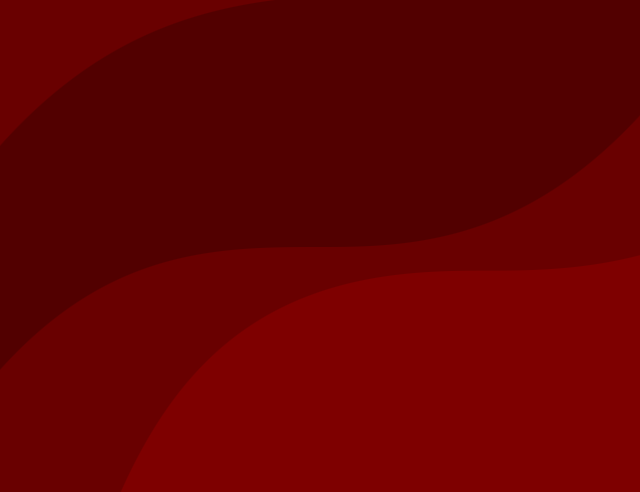
Write a Shadertoy shader that draws this background.

```glsl
// Flat dark red background of three sweeping S-shaped wave edges.

const vec3 DEEP_RED   = vec3(0.32, 0.0, 0.0);
const vec3 MIDDLE_RED = vec3(0.41, 0.0, 0.0);
const vec3 BRIGHT_RED = vec3(0.495, 0.0, 0.0);

// Point where each wave levels off, in fractions of the canvas
const vec2 TOP_REST    = vec2(0.703, 1.0137);
const vec2 MIDDLE_REST = vec2(0.5013, 0.498);
const vec2 BOTTOM_REST = vec2(0.768, 0.450);

// Arms of each wave: horizontal reach, vertical travel, exponent
const vec3 TOP_FALL    = vec3(0.703, 0.310, 3.3);
const vec3 TOP_RISE    = vec3(0.499, 0.268, 2.62);
const vec3 MIDDLE_FALL = vec3(0.501, 0.249, 2.9);
const vec3 MIDDLE_RISE = vec3(0.499, 0.268, 2.62);
const vec3 BOTTOM_FALL = vec3(0.579, 0.339, 2.7);
const vec3 BOTTOM_RISE = vec3(0.232, 0.0314, 2.5);

// Extra plunge at the far left of the bottom wave
const vec3 BOTTOM_PLUNGE = vec3(0.579, 0.110, 7.0);

float arm(float offset, vec3 shape) {
    return shape.y * pow(max(offset, 0.0) / shape.x, shape.z);
}

// Height of a wave that falls to the left and rises to the right of its rest point
float waveHeight(float x, vec2 rest, vec3 fall, vec3 rise) {
    float offset = x - rest.x;
    return rest.y - arm(-offset, fall) + arm(offset, rise);
}

// Smooth coverage of the area where the signed height is positive
float coverage(float height) {
    return clamp(0.5 + height / max(fwidth(height), 1e-5), 0.0, 1.0);
}

void mainImage(out vec4 fragColor, in vec2 fragCoord) {
    vec2 uv = fragCoord / iResolution.xy;

    float top = waveHeight(uv.x, TOP_REST, TOP_FALL, TOP_RISE);
    float middle = waveHeight(uv.x, MIDDLE_REST, MIDDLE_FALL, MIDDLE_RISE);
    float bottom = waveHeight(uv.x, BOTTOM_REST, BOTTOM_FALL, BOTTOM_RISE)
                 - arm(BOTTOM_REST.x - uv.x, BOTTOM_PLUNGE);

    // Layers from back to front
    vec3 color = mix(DEEP_RED, MIDDLE_RED, coverage(uv.y - top));
    color = mix(color, MIDDLE_RED, coverage(middle - uv.y));
    color = mix(color, BRIGHT_RED, coverage(bottom - uv.y));

    fragColor = vec4(color, 1.0);
}
```
